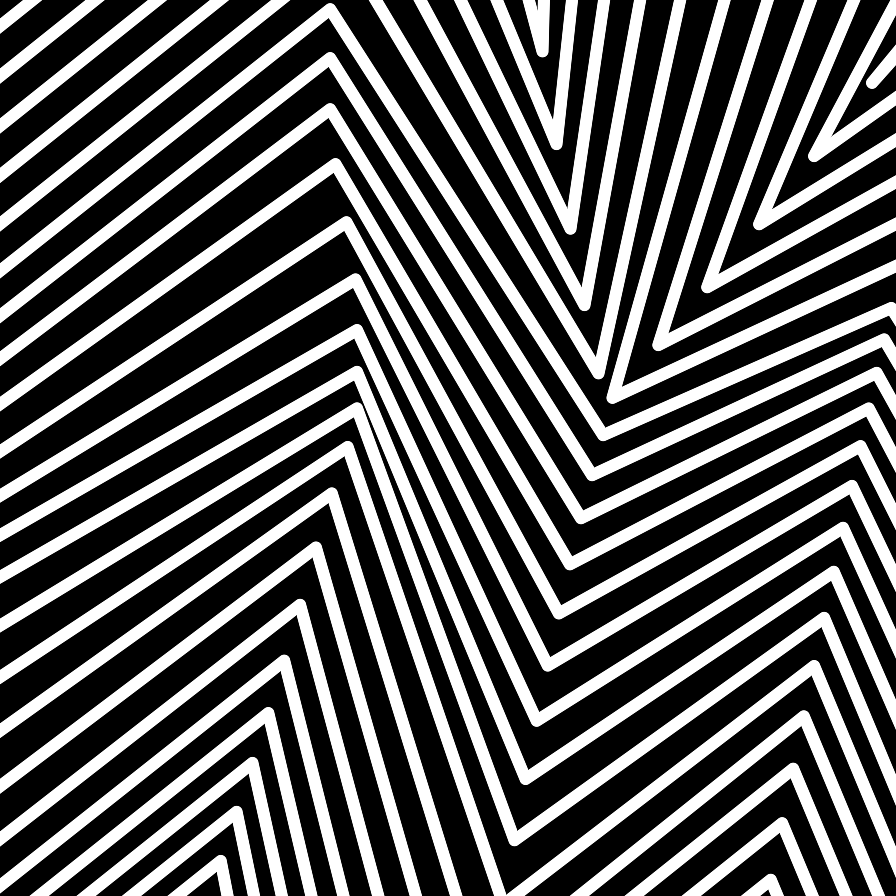
Write a Shadertoy shader that draws this pattern.

```glsl
#define SPAN 768.0        // canvas height in design units, y pointing down
#define HALF_WIDTH 5.2    // half thickness of a stripe
#define STRIPES 23        // zigzag stripes, counted from the top
#define SADDLE 5.0        // first stripe passing below the saddle
#define LAST_VALLEY 14.0  // last stripe whose valley is on the canvas
#define WEDGES 6          // nested corners at the upper right
#define INK vec3(0.0)
#define STRIPE vec3(1.0)

float segmentDistance(vec2 p, vec2 a, vec2 b) {
    vec2 pa = p - a, ba = b - a;
    return length(pa - ba * clamp(dot(pa, ba) / dot(ba, ba), 0.0, 1.0));
}

float cornerDistance(vec2 p, vec2 a, vec2 corner, vec2 b) {
    return min(segmentDistance(p, a, corner), segmentDistance(p, corner, b));
}

float bump(float x, float center, float width) {
    float t = (x - center) / width;
    return exp(-t * t);
}

// Left ridge: drifts right, then leans back toward the lower left
vec2 leftPeak(float k) {
    float x = min(mix(283.0, 306.0, smoothstep(7.0, 10.5, k)), 298.0 - 13.6 * (k - 14.0));
    float sway = -20.0 * sin(0.6 * (k - 12.8)) * bump(k, 12.5, 5.0);
    return vec2(x, 10.0 + 42.8 * (k - SADDLE) + sway);
}

// Valley below the saddle
vec2 lowerValley(float k) {
    float n = k - SADDLE;
    float stretch = 35.0 * max(k - LAST_VALLEY, 0.0);
    return vec2(517.0 - 9.5 * n, 373.0 + 33.0 * n + 1.3 * n * n + stretch);
}

vec2 rightPeak(float k) {
    float n = k - SADDLE;
    return vec2(764.0 - 6.0 * n - 0.15 * n * n, 264.0 + 26.0 * n + 0.9 * n * n);
}

// Narrow V shapes hanging from the top edge above the saddle
float upperStripe(vec2 p, float k) {
    float m = SADDLE - 1.0 - k;
    vec2 valley = vec2(513.0 - 12.0 * m, 320.0 - 55.0 * m - 3.5 * m * m);
    vec2 topLeft = vec2(322.0 + 40.0 * m - 1.8 * m * m, 0.0);
    vec2 topRight = vec2(583.0 - 36.0 * m + 1.7 * m * m, 0.0);
    return cornerDistance(p, mix(valley, topLeft, 1.2), valley, mix(valley, topRight, 1.2));
}

// Descent from the left ridge, climb to the right ridge, final descent
float lowerStripe(vec2 p, float k) {
    vec2 valley = lowerValley(k), peak = rightPeak(k);
    float d = segmentDistance(p, leftPeak(k), valley);
    vec2 climbStart = k > LAST_VALLEY ? peak + 300.0 * vec2(-1.0, 0.8) : valley;
    float fall = min(1.6 + 0.1 * (k - SADDLE), 2.4);
    return min(d, cornerDistance(p, climbStart, peak, peak + 130.0 * vec2(1.0, fall)));
}

// Corners opening toward the upper right
float wedge(vec2 p, float j) {
    vec2 corner = vec2(525.0 + 38.0 * j + 1.3 * j * j, 341.0 - 43.0 * j - 2.2 * j * j);
    vec2 top = vec2(621.0 + 37.0 * j, 0.0);
    vec2 side = vec2(SPAN, 228.0 - 36.0 * j);
    return cornerDistance(p, mix(corner, top, 1.2), corner, mix(corner, side, 1.3));
}

void mainImage(out vec4 fragColor, in vec2 fragCoord) {
    float pixel = SPAN / iResolution.y;
    vec2 p = vec2(fragCoord.x, iResolution.y - fragCoord.y) * pixel;

    float d = SPAN;
    for (int i = 0; i < STRIPES; i++) {
        float k = float(i);
        // Left slope, flattest around the middle stripes
        vec2 peak = leftPeak(k);
        float slope = 0.8 - 0.23 * bump(k, 11.5, 3.5);
        d = min(d, segmentDistance(p, peak, peak + 330.0 * vec2(-1.0, slope)));
        d = min(d, k < SADDLE ? upperStripe(p, k) : lowerStripe(p, k));
    }
    for (int j = 0; j < WEDGES; j++) d = min(d, wedge(p, float(j)));

    float coverage = 1.0 - smoothstep(-0.5, 0.5, (d - HALF_WIDTH) / pixel);
    fragColor = vec4(mix(INK, STRIPE, coverage), 1.0);
}
```
